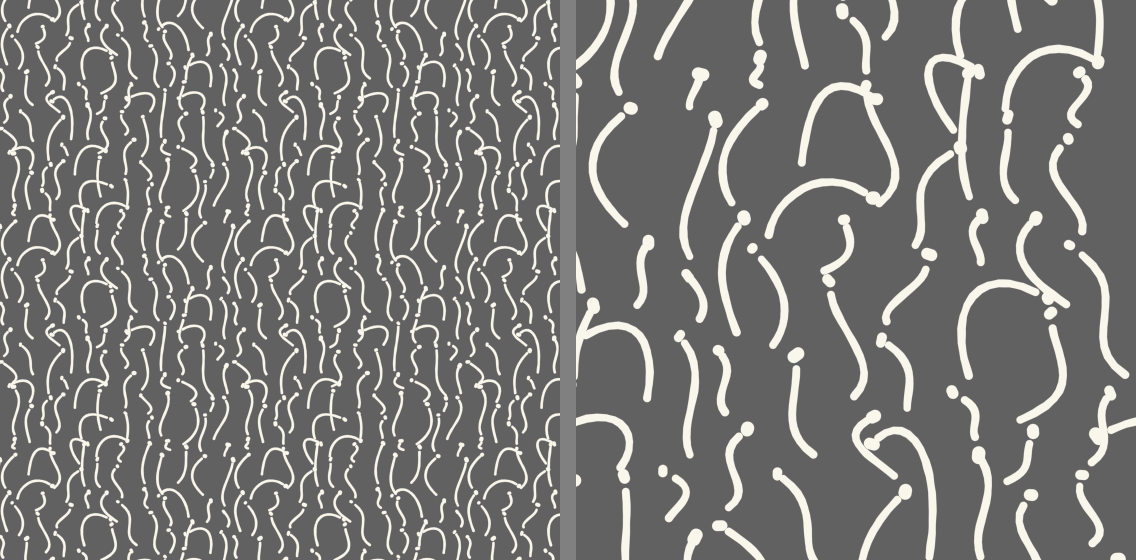
Left: the whole. Right: its middle third, enlarged.
This pattern is drawn by a Shadertoy shader. Its source:

```glsl
// Pale hand-drawn squiggles, each topped by a loose dot, on flat charcoal.
// Columns of jittered cells hold one cubic curve each; a periodic gradient
// noise sways neighbouring curves together, and all ids wrap at the tile edge.

#define REPEATS 2.4                      // tiles across the canvas
#define CELLS vec2(12.0, 7.0)            // strokes per tile: columns, rows
#define LENGTH_JITTER 0.62               // variation of stroke lengths, in rows
#define BOW 1.5                          // sideways bulge, in columns
#define HOOK_CHANCE 0.17                 // share of strokes that arch over
#define SWAY 0.085                       // shared drift, in tiles
#define SWAY_CELLS 4.0                   // noise cells per tile
#define HALF_WIDTH 0.0056                // half the line width, in tiles
#define DOT_RADIUS 0.0078
#define GROUND vec3(0.38, 0.38, 0.38)
#define INK vec3(0.975, 0.965, 0.925)

const int SEGMENTS = 12;

vec2 hash2(vec2 p) {
    vec3 q = fract(p.xyx * vec3(0.1031, 0.1030, 0.0973));
    q += dot(q, q.yzx + 33.33);
    return fract((q.xx + q.yz) * q.zy);
}

float cornerSlope(vec2 corner, vec2 offset) {
    float angle = 6.2832 * hash2(mod(corner, SWAY_CELLS) + 71.0).x;
    return dot(vec2(cos(angle), sin(angle)), offset);
}

// Gradient noise with a period of one tile
float gradientNoise(vec2 p) {
    p *= SWAY_CELLS;
    vec2 i = floor(p), f = p - i, e = vec2(1.0, 0.0);
    vec2 u = f * f * f * (f * (f * 6.0 - 15.0) + 10.0);
    return mix(mix(cornerSlope(i, f), cornerSlope(i + e, f - e), u.x),
               mix(cornerSlope(i + e.yx, f - e.yx),
                   cornerSlope(i + e.xx, f - e.xx), u.x), u.y);
}

float segmentDistance(vec2 p, vec2 a, vec2 b) {
    vec2 pa = p - a, ba = b - a;
    return length(pa - ba * clamp(dot(pa, ba) / dot(ba, ba), 0.0, 1.0));
}

vec2 cubic(vec2 a, vec2 b, vec2 c, vec2 d, float t) {
    float s = 1.0 - t;
    return s * s * (s * a + 3.0 * t * b) + t * t * (3.0 * s * c + t * d);
}

// Cell units to tile units, drifting with the shared sway
vec2 place(vec2 cellPoint) {
    vec2 p = cellPoint / CELLS;
    return p + vec2(SWAY * gradientNoise(p), 0.0);
}

// Uneven line between two strokes of one column
float boundary(vec2 id) {
    return id.y + LENGTH_JITTER * (hash2(mod(id, CELLS) + 50.0).x - 0.5);
}

// Signed distance to the stroke and dot of one cell
float strokeDistance(vec2 p, vec2 id, float stagger) {
    vec2 key = mod(id, CELLS);
    vec2 bend = hash2(key + 13.0) - 0.5;
    vec2 lean = hash2(key + 29.0) - 0.5;
    vec2 kind = hash2(key + 37.0);
    vec2 dotLook = hash2(key + 83.0);

    float low = boundary(id) + stagger + 0.05;
    float high = boundary(id + vec2(0.0, 1.0)) + stagger - 0.19;
    float span = high - low;
    float x = id.x + 0.5 + 0.3 * (dotLook.x - 0.5);
    bend *= BOW * min(1.0, 1.3 * span);

    // Control points from the dotted end down to the foot
    vec2 top = vec2(x + 0.5 * lean.x, high);
    vec2 upper = vec2(x + bend.x, mix(high, low, 0.35));
    vec2 lower = vec2(x + bend.y, mix(high, low, 0.7));
    vec2 foot = vec2(x + 0.5 * lean.y, low);
    if (kind.x < HOOK_CHANCE && span > 0.45) {
        float side = kind.y < 0.65 ? -1.0 : 1.0;
        top = vec2(x + side * 0.95, high - 0.06);
        upper = vec2(x + side * 0.2, high + 0.22);
        lower = vec2(x - side * 0.25, mix(high, low, 0.2));
    }
    top = place(top);
    upper = place(upper);
    lower = place(lower);
    foot = place(foot);

    // Skip strokes whose hull is far away
    vec2 hullMin = min(min(top, upper), min(lower, foot)) - 0.05;
    vec2 hullMax = max(max(top, upper), max(lower, foot)) + 0.05;
    if (any(lessThan(p, hullMin)) || any(greaterThan(p, hullMax))) return 1.0;

    float d = 1.0;
    vec2 previous = top;
    for (int n = 1; n <= SEGMENTS; n++) {
        vec2 next = cubic(top, upper, lower, foot, float(n) / float(SEGMENTS));
        d = min(d, segmentDistance(p, previous, next));
        previous = next;
    }

    // Slightly oblong dot beyond the end, sometimes touching it
    vec2 dotCentre = top + normalize(top - upper) * mix(0.008, 0.023, dotLook.y);
    float angle = 6.2832 * kind.y;
    vec2 smear = vec2(cos(angle), sin(angle)) * mix(0.001, 0.004, dotLook.x);
    float radius = DOT_RADIUS * mix(0.85, 1.25, lean.x + 0.5);
    float dotEdge = segmentDistance(p, dotCentre - smear, dotCentre + smear) - radius;
    return min(d - HALF_WIDTH, dotEdge);
}

void mainImage(out vec4 fragColor, in vec2 fragCoord) {
    float pixel = REPEATS / iResolution.y;
    vec2 p = fragCoord * pixel;
    vec2 cell = p * CELLS;

    float d = 1.0;
    for (int i = -2; i <= 2; i++) {
        float column = floor(cell.x) + float(i);
        float stagger = fract(mod(column, CELLS.x) * 0.618);
        float row = floor(cell.y - stagger);
        for (int j = -1; j <= 1; j++)
            d = min(d, strokeDistance(p, vec2(column, row + float(j)), stagger));
    }

    d += 0.0012 * gradientNoise(p * 9.0);   // unsteady pen pressure
    float ink = 1.0 - smoothstep(-0.75 * pixel, 0.75 * pixel, d);
    fragColor = vec4(mix(GROUND, INK, ink), 1.0);
}
```
